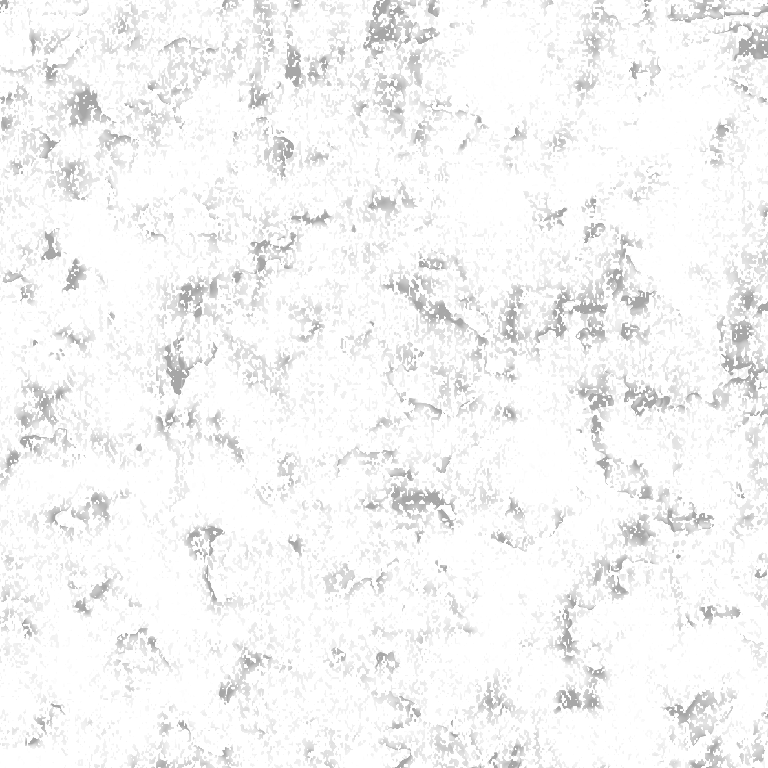
This texture map is drawn by a three.js fragment shader. Its source:

```glsl
// Weathered plaster mask: white ground with ragged grey crusts and scars.
// Warped noise terraces and cellular creases set a density field, which
// fine upright grain then breaks into specks of varying darkness.
varying vec2 vUv;

const vec3 PAPER = vec3(1.0);
const vec3 SOOT = vec3(0.58);

float hash(vec2 p) {
  return fract(sin(dot(p, vec2(127.1, 311.7))) * 43758.55);
}

vec2 hash2(vec2 p) {
  return vec2(hash(p), hash(p + 57.3));
}

// Smooth value noise, 0 to 1
float noise(vec2 p) {
  vec2 i = floor(p);
  vec2 f = fract(p);
  f = f * f * (3.0 - 2.0 * f);
  float low = mix(hash(i), hash(i + vec2(1.0, 0.0)), f.x);
  float high = mix(hash(i + vec2(0.0, 1.0)), hash(i + 1.0), f.x);
  return mix(low, high, f.y);
}

// Layered noise with turned octaves, 0 to 1
float layered(vec2 p) {
  float sum = 0.0;
  float weight = 0.5;
  for (int i = 0; i < 4; i++) {
    sum += weight * noise(p);
    p = mat2(1.6, 1.2, -1.2, 1.6) * p + 17.3;
    weight *= 0.5;
  }
  return sum / 0.9375;
}

// Cellular noise: distance to the nearest scattered point
float cellular(vec2 p) {
  vec2 cell = floor(p);
  float nearest = 2.0;
  for (int y = -1; y <= 1; y++) {
    for (int x = -1; x <= 1; x++) {
      vec2 c = cell + vec2(float(x), float(y));
      nearest = min(nearest, length(c + hash2(c) - p));
    }
  }
  return nearest;
}

// Bends the plane and frays it at a small scale
vec2 warp(vec2 p, float bend, float fray) {
  vec2 wide = vec2(layered(p * 15.0 + 3.1), layered(p * 15.0 + 41.7)) - 0.5;
  vec2 fine = vec2(noise(p * 130.0), noise(p * 130.0 + 29.0)) - 0.5;
  return p + bend * wide + fray * fine;
}

// Terraces of the relief: a crisp lip that fades away on one side
float shelves(vec2 p, float steps) {
  float t = fract(layered(p) * steps);
  return smoothstep(0.0, 0.05, t) * pow(1.0 - t, 1.6);
}

// Upright torn streaks gathered in a few places
float scars(vec2 p) {
  float place = smoothstep(0.62, 0.9, noise(p * vec2(11.0, 6.0) + 12.4));
  float streak = smoothstep(0.42, 0.62, noise(p * vec2(120.0, 24.0)));
  return place * streak;
}

// Faint woven bands along both axes
float weave(vec2 p) {
  float upright = noise(p * vec2(75.0, 4.0) + 5.0);
  float level = noise(p * vec2(6.0, 80.0) + 9.0);
  return mix(0.55, 1.45, 0.6 * upright + 0.4 * level);
}

// Fine specks, taller than wide, with contrast stretched
float grain(vec2 p) {
  float fine = noise(p * vec2(420.0, 290.0));
  float coarse = noise(p * vec2(190.0, 150.0) + 61.0);
  return smoothstep(0.22, 0.78, mix(fine, coarse, 0.4));
}

void main() {
  vec2 q = warp(vUv, 0.055, 0.006);

  // Crusts between rounded bare flakes
  float broad = 0.08 * (noise(vUv * 4.0 + 8.0) - 0.5);
  float presence = smoothstep(0.34, 0.64, layered(q * vec2(17.0, 21.0) + 23.0) + broad);
  float crease = smoothstep(0.3, 0.8, cellular(q * vec2(19.0, 23.0)));
  float crust = 0.7 * shelves(q * vec2(12.0, 15.0), 3.2) + 0.38 * crease;

  // Thin wash, scars and weave complete the density
  float wash = 0.2 * smoothstep(0.35, 0.7, layered(vUv * 8.0 + 77.0));
  float density = presence * crust + wash + 0.35 * scars(q);
  density = clamp(density * weave(vUv), 0.0, 0.88);

  // Grain cuts the density into specks
  float cover = smoothstep(-0.03, 0.08, density - grain(vUv));
  float ink = cover * (0.11 + 0.95 * pow(density, 2.3));
  gl_FragColor = vec4(mix(PAPER, SOOT, min(ink, 1.0)), 1.0);
}
```
